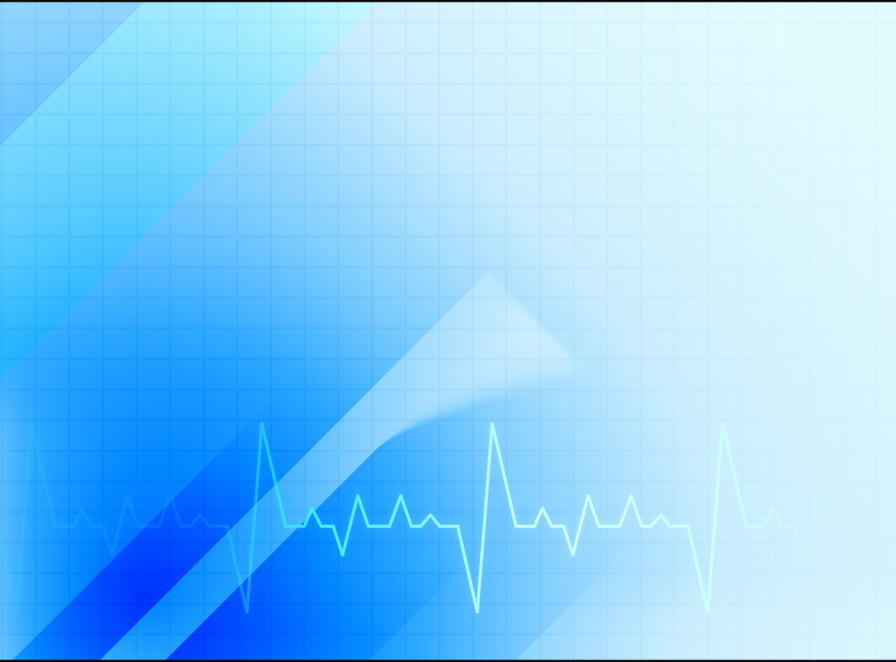
Write a Shadertoy shader that draws this background.

```glsl
// Antialiased step: 0 below zero, 1 above
float edge(float d) {
    float pixel = 1.0 / iResolution.y;
    return smoothstep(-pixel, pixel, d);
}

// Blue ramp, from deep (0) to pale (6)
vec3 blueRamp(float tone) {
    vec3 c = mix(vec3(0.0, 0.18, 1.0), vec3(0.0, 0.35, 1.0), clamp(tone, 0.0, 1.0));
    c = mix(c, vec3(0.01, 0.53, 1.0), clamp(tone - 1.0, 0.0, 1.0));
    c = mix(c, vec3(0.18, 0.66, 1.0), clamp(tone - 2.0, 0.0, 1.0));
    c = mix(c, vec3(0.51, 0.81, 0.995), clamp(tone - 3.0, 0.0, 1.0));
    c = mix(c, vec3(0.79, 0.93, 0.995), clamp(tone - 4.0, 0.0, 1.0));
    return mix(c, vec3(0.89, 0.98, 0.995), clamp(tone - 5.0, 0.0, 1.0));
}

float segment(vec2 p, vec2 a, vec2 b) {
    vec2 ab = b - a;
    return length(p - a - ab * clamp(dot(p - a, ab) / dot(ab, ab), 0.0, 1.0));
}

// Triangular spike from start to end, then a flat run up to next
float spike(vec2 p, float start, float apex, float end, float next, float height) {
    vec2 top = vec2(apex, height);
    float d = min(segment(p, vec2(start, 0.0), top), segment(p, top, vec2(end, 0.0)));
    return min(d, segment(p, vec2(end, 0.0), vec2(next, 0.0)));
}

// Distance to the repeating pulse trace
float pulseTrace(vec2 p) {
    p = vec2(mod(p.x - 0.1114, 0.348) + 0.076, p.y - 0.205);
    float d = spike(p, 0.076, 0.088, 0.102, 0.120, 0.027);
    d = min(d, spike(p, 0.120, 0.134, 0.145, 0.1451, -0.043));
    d = min(d, spike(p, 0.145, 0.157, 0.173, 0.205, 0.046));
    d = min(d, spike(p, 0.205, 0.222, 0.238, 0.252, 0.046));
    d = min(d, spike(p, 0.252, 0.267, 0.281, 0.308, 0.017));
    d = min(d, spike(p, 0.308, 0.3375, 0.348, 0.3481, -0.129));
    return min(d, spike(p, 0.348, 0.360, 0.396, 0.424, 0.155));
}

float gridLines(vec2 p) {
    vec2 period = vec2(0.0508, 0.0462);
    vec2 cell = (p - vec2(0.003, -0.0044)) / period;
    vec2 d = abs(fract(cell + 0.5) - 0.5) * period;
    vec2 line = 1.0 - smoothstep(0.0005, 0.003, d);
    return max(line.x, line.y);
}

void mainImage(out vec4 fragColor, in vec2 fragCoord) {
    vec2 p = fragCoord / iResolution.y;
    float across = p.x - p.y;
    float along = p.x + p.y;

    // Radial fade from the deep lower left to the pale upper right
    float radius = length(p - vec2(0.22, 0.1));
    float tone = 6.2 * (1.0 - exp(-2.1 * pow(radius, 1.25)));
    tone += 0.4 * (p.y - 0.6) * p.x;
    tone -= 0.6 * (1.0 - smoothstep(0.1, 0.9, p.x)) * smoothstep(0.4, 0.9, p.y);
    tone += 0.9 * exp(-8.0 * p.x) * (1.0 - smoothstep(0.3, 0.5, p.y));

    // Lighter field beside the dark diagonal band
    tone += (1.0 - edge(across - 0.016)) * (1.0 - smoothstep(0.1, 0.45, p.y));

    // Bright diagonal stripe, its lower side dissolving toward the tip
    float spread = 0.002 + 0.35 * smoothstep(0.32, 0.5, p.y);
    float stripe = edge(across - 0.148) * (1.0 - smoothstep(0.246, 0.246 + spread, across));
    stripe *= 1.0 - smoothstep(1.31, 1.34, along);
    tone += stripe * max(2.1 * (1.0 - 1.55 * p.y), 0.25);

    // Faint steps near the bottom
    float low = 1.0 - smoothstep(0.02, 0.17, p.y);
    tone += low * (0.35 * edge(across - 0.555) + 0.3 * edge(across - 0.776) - 0.35)
          * edge(across - 0.246);

    // Cyan band and darker corner at the upper left
    float corner = 1.0 - edge(across + 0.779);
    float cyanBand = (1.0 - edge(across + 0.426)) * (1.0 - corner);
    tone -= 0.45 * corner + 0.1 * cyanBand;
    vec3 color = blueRamp(tone) + vec3(-0.05, 0.035, 0.0) * cyanBand;

    // Fine grid
    color -= vec3(0.035, 0.025, 0.008) * gridLines(p) * mix(1.0, 0.4, smoothstep(0.6, 1.3, p.x));

    // Pulse trace with a soft halo, fading at both sides
    float d = pulseTrace(p);
    float visible = mix(0.13, 1.0, smoothstep(0.3, 0.5, p.x)) * (1.0 - smoothstep(1.08, 1.29, p.x));
    vec3 traceColor = mix(vec3(0.2, 0.92, 1.0), vec3(0.8, 1.0, 0.98), smoothstep(0.4, 0.85, p.x));
    float core = 1.0 - smoothstep(0.001, 0.0038, d);
    color = mix(color, traceColor, visible * max(core, 0.18 * exp(-180.0 * d)));

    // Dark rims at top and bottom
    float rim = edge(0.0032 - min(p.y, 1.0 - p.y));
    color = mix(color, vec3(0.03), rim);
    fragColor = vec4(clamp(color, 0.0, 1.0), 1.0);
}
```
